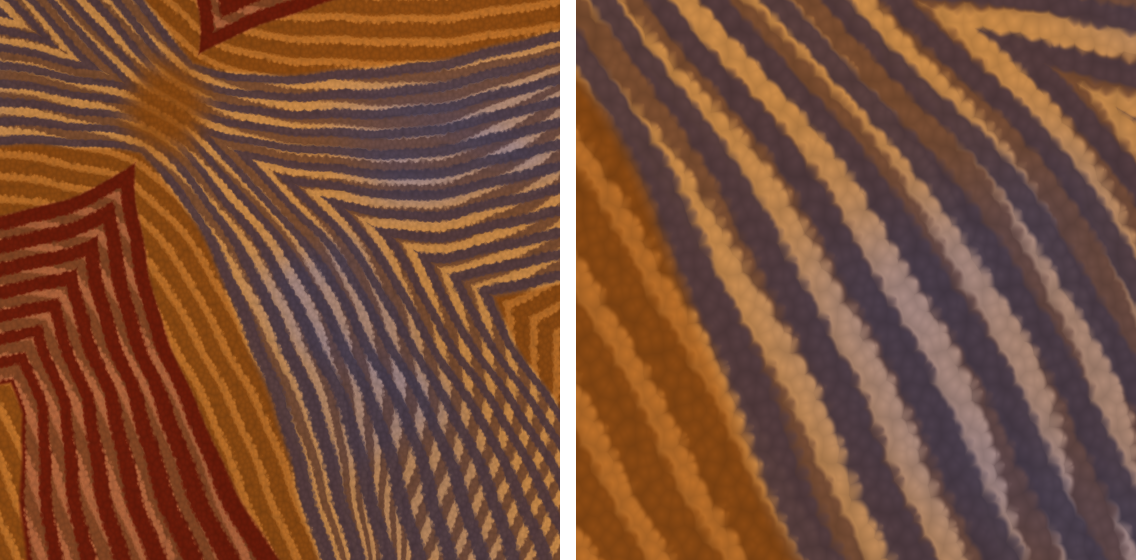
Left: the whole. Right: its middle third, enlarged.
This pattern is drawn by a Shadertoy shader. Its source:

```glsl
// Woven bands of nested chevrons around a saddle: violet wings to the sides and
// red leaves above and below, all on ochre. One folded field sets the bands, and
// a second stripe field crosses them at an angle and shows as dashes in the gaps.

vec2 hash2(vec2 p) {
    vec3 q = fract(p.xyx * vec3(0.1031, 0.1030, 0.0973));
    q += dot(q, q.yzx + 33.33);
    return fract((q.xx + q.yz) * q.zy);
}

// Distance to the nearest scattered cell point.
float cellular(vec2 p) {
    vec2 cell = floor(p);
    float nearest = 2.0;
    for (int j = -1; j <= 1; j++)
        for (int i = -1; i <= 1; i++) {
            vec2 c = cell + vec2(i, j);
            nearest = min(nearest, length(c + hash2(c) - p));
        }
    return nearest;
}

// Soft line of the given duty, centred in every unit of phase.
float stripe(float phase, float duty) {
    float soft = max(0.08, fwidth(phase));
    return 1.0 - smoothstep(-soft, soft, abs(fract(phase) - 0.5) - 0.5 * duty);
}

float band(float x, float lo, float hi, float soft) {
    return smoothstep(lo - soft, lo + soft, x) * (1.0 - smoothstep(hi - soft, hi + soft, x));
}

void mainImage(out vec4 fragColor, in vec2 fragCoord) {
    vec2 uv = fragCoord / iResolution.y;

    // Thread grain and a gentle hand-drawn wobble
    float grain = cellular(uv * vec2(125.0, 105.0)) - 0.45;
    vec2 s = vec2(uv.x - 0.298, 0.805 - uv.y);
    s += 0.003 * sin(s.yx * 19.0 + vec2(0.4, 1.7)) + 0.0015 * sin(s.yx * 47.0);

    // Fold about the two perpendicular chevron axes
    float along = dot(s, vec2(0.87, 0.50));
    float across = dot(s, vec2(-0.50, 0.87));
    float u = abs(along);
    float v = abs(across);
    float saddle = u - v;
    float reach = u + v;

    // Depth inside each family, measured from its curved outer edge
    float violetDepth = saddle - 0.078 + 0.228 * exp(-3.07 * reach);
    violetDepth /= 1.0 + 0.4 * smoothstep(0.0, 0.35, v) * step(0.0, along * across);
    float redDepth = -0.156 + 0.2 * pow(abs(reach - 0.352), 2.0)
                   + 0.085 * exp(-8.5 * reach) - saddle;
    redDepth /= 1.0 + max(reach - 0.65, 0.0);
    float violetZone = band(violetDepth, 0.0, 0.63, 0.008);
    float redZone = band(redDepth, 0.0, 0.42, 0.006);
    float waist = smoothstep(0.03, 0.11, length(s * vec2(1.0, 0.85)));

    // Crossing stripes: steep at the waist, bending back inside the wings
    float drift = 0.1 * reach + 0.30 * (1.0 - exp(-3.2 * reach));
    float bendBack = 0.7 * pow(max(reach - 0.52, 0.0), 2.0) * smoothstep(0.0, 0.2, violetDepth);
    float crossing = (saddle - drift + bendBack) / 0.060 + 0.15 * grain;

    // Greyer cloth in the heart of the violet wings
    float heart = band(violetDepth, 0.07, 0.36, 0.09) * smoothstep(0.32, 0.55, reach)
                * (1.0 - 0.6 * smoothstep(0.8, 1.1, reach));
    heart *= 0.85 + 0.15 * sin(uv.x * 23.0 + 3.0 * sin(uv.y * 17.0));

    // Ochre ground with pale orange lines
    vec3 color = mix(vec3(0.51, 0.27, 0.07), vec3(0.73, 0.44, 0.17),
                     stripe(crossing, 0.34) * mix(0.3, 0.8, waist));

    // Violet wings: brown cloth, tan or lavender dashes, dark lines
    vec3 cloth = mix(vec3(0.46, 0.29, 0.18), vec3(0.36, 0.27, 0.28), heart);
    vec3 thread = mix(vec3(0.76, 0.52, 0.27), vec3(0.61, 0.51, 0.51), heart);
    vec3 wing = mix(cloth, thread, stripe(crossing, 0.46));
    float violetPitch = 0.054 * (0.76 + 0.24 * smoothstep(0.1, 0.6, reach));
    float violetLine = stripe(violetDepth / violetPitch + 0.2 + 0.13 * grain, 0.48);
    wing = mix(wing, mix(vec3(0.31, 0.22, 0.23), vec3(0.27, 0.23, 0.29), heart), violetLine * 0.94);
    color = mix(color, wing, violetZone * waist);

    // Red leaves: rust cloth, rosy dashes, lines thinning inward
    vec3 leaf = mix(vec3(0.47, 0.25, 0.13), vec3(0.68, 0.39, 0.24), stripe(crossing, 0.42) * 0.8);
    float duty = mix(0.62, 0.44, smoothstep(0.05, 0.42, redDepth));
    float redLine = stripe(redDepth / 0.058 + 0.2 + 0.12 * grain, duty);
    leaf = mix(leaf, vec3(0.38, 0.09, 0.03), redLine * 0.96);
    color = mix(color, leaf, redZone);

    // Uneven nap and broad light
    color *= 1.0 - 0.16 * grain;
    color *= 0.99 + 0.04 * sin(uv.x * 5.0 + 1.0) * sin(uv.y * 4.0 + 0.6);
    fragColor = vec4(clamp(color, 0.0, 1.0), 1.0);
}
```
